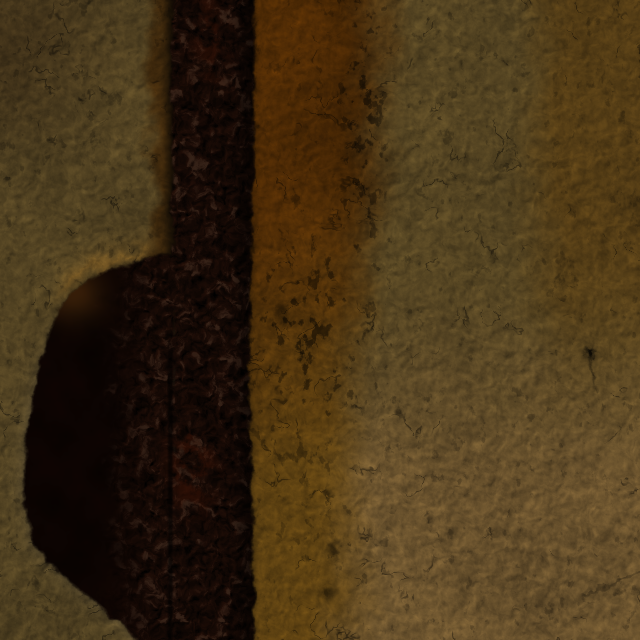
Reproduce this texture procedurally as a Shadertoy shader.

```glsl
// Rust-stained plaster wall with a dark corroded metal strip and a broken hollow.

const vec3 PLASTER_GREY = vec3(0.325, 0.262, 0.130);
const vec3 PLASTER_WARM = vec3(0.410, 0.318, 0.175);
const vec3 PLASTER_LEFT = vec3(0.315, 0.255, 0.130);
const vec3 BROWN_STAIN = vec3(0.320, 0.230, 0.080);
const vec3 RUST = vec3(0.305, 0.165, 0.018);
const vec3 OCHRE = vec3(0.355, 0.248, 0.066);
const vec3 LIP = vec3(0.480, 0.350, 0.140);
const vec3 VOID = vec3(0.045, 0.014, 0.006);
const vec3 METAL = vec3(0.085, 0.036, 0.018);
const vec3 FLECK = vec3(0.230, 0.155, 0.110);
const vec3 RED_RUST = vec3(0.240, 0.075, 0.020);
const float RELIEF = 0.62;
const float GRAIN_SCALE = 58.0;

// Outline of the hollow, from its lip down the left side
const int N = 13;
const vec2 HOLLOW[N] = vec2[N](
  vec2(0.275, 0.602), vec2(0.235, 0.597), vec2(0.170, 0.578),
  vec2(0.125, 0.555), vec2(0.090, 0.515), vec2(0.059, 0.414),
  vec2(0.042, 0.336), vec2(0.034, 0.232), vec2(0.052, 0.147),
  vec2(0.117, 0.082), vec2(0.200, 0.017), vec2(0.240, -0.060),
  vec2(0.275, -0.060));

float hash(vec2 p) {
  return fract(sin(dot(p, vec2(127.1, 311.7))) * 43758.5453);
}

float noise(vec2 p) {
  vec2 i = floor(p), f = fract(p);
  f = f * f * (3.0 - 2.0 * f);
  return mix(mix(hash(i), hash(i + vec2(1, 0)), f.x),
             mix(hash(i + vec2(0, 1)), hash(i + vec2(1, 1)), f.x), f.y);
}

float fbm(vec2 p) {
  float sum = 0.0, amp = 0.5;
  for (int i = 0; i < 4; i++) {
    p = mat2(1.6, 1.2, -1.2, 1.6) * p + 7.3;
    sum += amp * noise(p * 0.5);
    amp *= 0.5;
  }
  return sum;
}

// Displacement that breaks up regular shapes
vec2 wobble(vec2 p) {
  return vec2(fbm(p), fbm(p + 40.0)) - 0.47;
}

float segment(vec2 p, vec2 a, vec2 b) {
  vec2 d = b - a;
  return length(p - a - d * clamp(dot(p - a, d) / dot(d, d), 0.0, 1.0));
}

float hollowDistance(vec2 p) {
  float d = 1e3, s = 1.0;
  for (int i = 0, j = N - 1; i < N; j = i, i++) {
    vec2 a = HOLLOW[i], b = HOLLOW[j];
    d = min(d, segment(p, a, b));
    if ((a.y > p.y) != (b.y > p.y) &&
        p.x < (b.x - a.x) * (p.y - a.y) / (b.y - a.y) + a.x) s = -s;
  }
  return s * d;
}

// Soft elliptical patch
float blot(vec2 p, vec2 c, vec2 r) {
  vec2 q = (p - c) / r;
  return exp(-dot(q, q));
}

vec3 wall(vec2 p, float hollow) {
  float cloud = fbm(p * 8.0) - 0.47;
  vec2 w = p + 0.07 * wobble(p * 11.0) + 0.02 * wobble(p * 60.0);

  // Plaster and vertical stains
  vec3 col = mix(PLASTER_WARM, PLASTER_GREY, smoothstep(0.20, 0.58, w.y));
  col = mix(col, BROWN_STAIN, smoothstep(0.79, 0.89, w.x) * smoothstep(0.30, 0.66, w.y));
  vec3 stain = mix(OCHRE, RUST, smoothstep(0.20, 0.75, w.y + 0.6 * (0.46 - w.x)));
  float reach = mix(0.545, 0.60, smoothstep(0.2, 0.9, p.y));
  col = mix(col, stain, 1.0 - smoothstep(reach - 0.06, reach + 0.05, w.x));
  col *= 1.0 - 0.15 * blot(w, vec2(0.56, 0.85), vec2(0.04, 0.28));

  // Left slab with its stained border and pale broken lip
  vec3 left = mix(PLASTER_LEFT, vec3(0.26, 0.20, 0.10), blot(w, vec2(0.02, 0.93), vec2(0.14)));
  left = mix(left, RUST * 0.7, 0.7 * smoothstep(0.225, 0.255, w.x));
  left *= 1.0 - 0.5 * smoothstep(0.25, 0.27, p.x);
  float lip = exp(-abs(hollow - 0.013 + 0.04 * wobble(p * 40.0).x) / 0.014) * smoothstep(0.50, 0.57, p.y);
  left = mix(left, LIP, 0.8 * lip * smoothstep(0.05, 0.12, w.x) * smoothstep(0.26, 0.22, p.x));
  left += 0.05 * exp(-max(hollow, 0.0) / 0.012) * smoothstep(0.55, 0.4, p.y);
  col = mix(col, left, step(p.x, 0.33));

  // Grain lit from the upper left
  vec2 g = p * GRAIN_SCALE + 1.6 * wobble(p * 34.0);
  float relief = fbm(g) - fbm(g + vec2(-0.22, 0.30));
  col *= 1.0 + RELIEF * relief + 0.30 * cloud + 0.34 * (fbm(p * 135.0) - 0.47);

  // Fine broken creases and small chips, densest in the rust band
  float band = min(blot(p, vec2(0.48, 0.48), vec2(0.09, 0.16)) + blot(p, vec2(0.565, 0.83), vec2(0.04, 0.22)), 1.0);
  float crease = smoothstep(0.035, 0.0, abs(fbm(g * 0.55 + 9.0) - 0.47));
  crease *= smoothstep(0.53, 0.68, fbm(p * 31.0 + 3.0) + 0.08 * band);
  float chips = smoothstep(0.63, 0.76, fbm(p * vec2(80.0, 62.0) + 13.0) + 0.08 * band);
  col *= (1.0 - 0.38 * crease) * (1.0 - (0.22 + 0.28 * band) * chips);

  // Larger pits and the lower right crack
  vec2 q = p + 0.024 * wobble(p * 75.0);
  float pits = blot(q, vec2(0.925, 0.447), vec2(0.008, 0.010))
             + 0.4 * blot(q, vec2(0.926, 0.42), vec2(0.003, 0.03))
             + 0.6 * blot(q, vec2(0.522, 0.140), vec2(0.014, 0.008))
             + 0.5 * blot(q, vec2(0.512, 0.073), vec2(0.015, 0.012))
             + 0.6 * blot(q, vec2(0.622, 0.360), vec2(0.007))
             + 0.5 * blot(q, vec2(0.440, 0.515), vec2(0.007, 0.018));
  float crack = segment(q, vec2(0.86, 0.045), vec2(1.02, 0.115));
  pits += 0.3 * smoothstep(0.005, 0.001, crack) * smoothstep(0.35, 0.55, noise(p * 40.0));
  return col * (1.0 - 0.85 * min(pits, 1.0));
}

vec3 metal(vec2 p) {
  vec2 g = p * 88.0 + 2.0 * wobble(p * 50.0);
  float rough = fbm(g);
  float surface = smoothstep(0.15, 0.25, p.x + 0.07 * wobble(p * 28.0).x);
  vec3 col = METAL * (0.2 + 1.6 * rough + 1.4 * (rough - fbm(g + vec2(-0.3, 0.4))));
  col = mix(col, FLECK, 0.75 * smoothstep(0.53, 0.78, rough));
  float red = blot(p, vec2(0.30, 0.27), vec2(0.035, 0.07)) + 0.6 * blot(p, vec2(0.33, 0.95), vec2(0.03, 0.09));
  col = mix(col, RED_RUST, 0.75 * red * smoothstep(0.38, 0.65, fbm(p * 48.0 + 5.0)));
  col *= 1.0 - 0.6 * smoothstep(0.006, 0.001, abs(p.x - 0.266)) * smoothstep(0.50, 0.40, p.y);
  col *= 1.0 - 0.45 * smoothstep(0.355, 0.39, p.x);
  vec3 inner = VOID * (0.5 + fbm(p * 24.0));
  inner += vec3(0.16, 0.10, 0.025) * blot(p, vec2(0.115, 0.54), vec2(0.045, 0.04));
  return mix(inner, col, surface);
}

void mainImage(out vec4 fragColor, in vec2 fragCoord) {
  vec2 p = fragCoord / iResolution.xy;
  float aa = 1.5 / iResolution.y;
  float hollow = hollowDistance(p);
  float rightEdge = 0.396 - 0.007 * blot(p, vec2(0.39, 0.42), vec2(1.0, 0.16));
  float strip = max(0.269 - p.x, p.x - rightEdge);
  float opening = min(hollow, strip) + 0.016 * wobble(p * 55.0).x;
  vec3 col = wall(p, hollow);
  col *= 1.0 - 0.4 * exp(-max(opening, 0.0) / 0.004);
  col = mix(metal(p), col, smoothstep(-aa - 0.001, aa + 0.001, opening));
  fragColor = vec4(clamp(col, 0.0, 1.0), 1.0);
}
```
